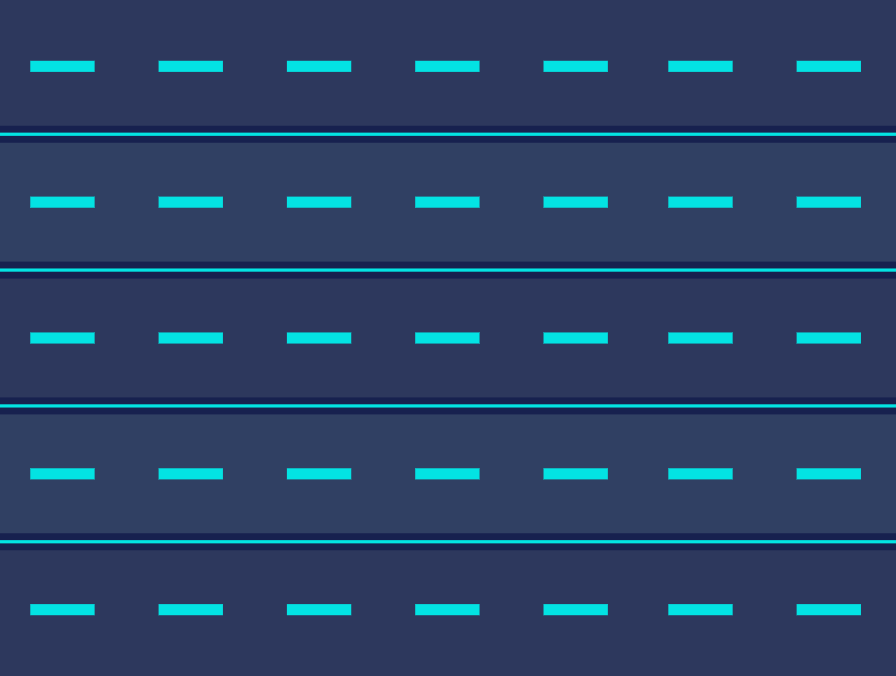
Give the GLSL for this pattern, as a WebGL 2 fragment shader.

```glsl
#version 300 es
precision highp float;
// Five horizontal road lanes in two alternating blues, seven cyan dashes in each.
// Lanes and dashes repeat by rounding to the nearest cell; box distances give
// the dashes, and a thin cyan line in a dark band divides neighbouring lanes.

uniform vec2 u_resolution;
out vec4 fragColor;

// Lengths are fractions of the canvas width.
const float LANE_PITCH = 0.1516;
const float OUTER_LANE = 2.0;          // lanes run from -2 to 2 about the middle
const float BAND_HALF = 0.0095;
const float LINE_HALF = 0.0018;
const float DASH_PITCH = 0.1432;
const float DASH_FIRST = 0.0697;       // centre of the leftmost dash
const vec2 DASH_HALF = vec2(0.0359, 0.0062);
const float SEAM_X = 0.712;            // dashes right of here sit a little closer
const float SEAM_SHIFT = 0.0039;

const vec3 LANE_DARK = vec3(0.176, 0.220, 0.365);
const vec3 LANE_LIGHT = vec3(0.190, 0.250, 0.390);
const vec3 BAND_NAVY = vec3(0.090, 0.130, 0.310);
const vec3 CYAN = vec3(0.010, 0.890, 0.890);

// Coverage of a shape from its signed distance, softened over one pixel.
float coverage(float dist, float pixel) {
    return clamp(0.5 - dist / pixel, 0.0, 1.0);
}

float boxDistance(vec2 p, vec2 halfSize) {
    vec2 d = abs(p) - halfSize;
    return length(max(d, 0.0)) + min(max(d.x, d.y), 0.0);
}

void main() {
    float pixel = 1.0 / u_resolution.x;
    float x = gl_FragCoord.x * pixel;
    float y = (gl_FragCoord.y - 0.5 * u_resolution.y) * pixel;

    // Alternating lanes
    float lane = clamp(floor(y / LANE_PITCH + 0.5), -OUTER_LANE, OUTER_LANE);
    float laneY = y - lane * LANE_PITCH;
    vec3 color = mix(LANE_DARK, LANE_LIGHT, mod(abs(lane), 2.0));

    // Dividers between lanes only, none past the outer lanes
    float lastDivider = OUTER_LANE - 0.5;
    float divider = clamp(floor(y / LANE_PITCH) + 0.5, -lastDivider, lastDivider);
    float dividerDist = abs(y - divider * LANE_PITCH);
    color = mix(color, BAND_NAVY, coverage(dividerDist - BAND_HALF, pixel));
    color = mix(color, CYAN, coverage(dividerDist - LINE_HALF, pixel));

    // Dashes along each lane centre
    float dashX = x - DASH_FIRST + SEAM_SHIFT * step(SEAM_X, x);
    dashX -= DASH_PITCH * floor(dashX / DASH_PITCH + 0.5);
    float dashDist = boxDistance(vec2(dashX, laneY), DASH_HALF);
    color = mix(color, CYAN, coverage(dashDist, pixel));

    fragColor = vec4(color, 1.0);
}
```
